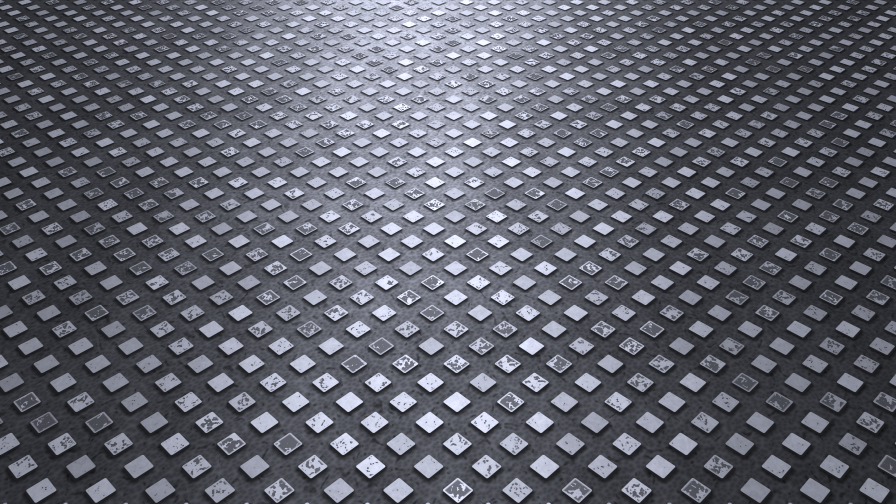
Reproduce this texture procedurally as a Shadertoy shader.

```glsl
// Worn steel tread plate with staggered raised studs, receding under a soft overhead light.

const vec3 STEEL_TINT = vec3(0.97, 0.99, 1.09);
const float HORIZON = 1.833;         // height of the vanishing line, in canvas heights
const float COLUMN_PITCH = 0.0654;   // stud spacing per unit of distance below the horizon
const float ROW_DEPTH = 33.55;       // pairs of rows per unit of inverse distance
const vec2 PLATE_SHIFT = vec2(0.333, -18.08);
const float STUD_SIZE = 0.265;
const vec2 STUD_DROP = vec2(-0.055, 0.055);

vec2 hash2(vec2 p) {
    vec2 k = vec2(dot(p, vec2(127.1, 311.7)), dot(p, vec2(269.5, 183.3)));
    return fract(sin(k) * 43758.5);
}

// Cellular noise: distance to the nearest scattered point.
float cellular(vec2 p) {
    vec2 id = floor(p), f = p - id;
    float nearest = 2.0;
    for (int y = -1; y <= 1; y++)
        for (int x = -1; x <= 1; x++) {
            vec2 o = vec2(x, y);
            vec2 d = o + hash2(id + o) - f;
            nearest = min(nearest, dot(d, d));
        }
    return sqrt(nearest);
}

// Layered sines, used to make outlines ragged and to mottle the floor.
vec2 ripple(vec2 p) {
    return sin(p.yx * 1.7 + 2.0 * sin(p * 0.9)) + 0.5 * sin(p * 4.3 + p.yx * 2.1);
}

float roundedBox(vec2 p, float size, float radius) {
    vec2 d = abs(p) - size + radius;
    return length(max(d, 0.0)) + min(max(d.x, d.y), 0.0) - radius;
}

float cover(float d, float blur) {
    return 1.0 - smoothstep(-blur, blur, d);
}

// Maps the screen to the floor; studs sit on integer points.
vec2 floorCoord(vec2 p) {
    float s = HORIZON - p.y;
    vec2 q = vec2(p.x / (COLUMN_PITCH * s), ROW_DEPTH / s) + PLATE_SHIFT;
    return vec2(q.x + q.y, q.x - q.y);
}

float floorLight(vec2 p) {
    float dx = p.x + 0.07;
    float narrow = exp(-dx * dx / 0.12) * mix(0.07, 1.0, pow(p.y, 1.35));
    float wide = exp(-dx * dx / 0.5);
    return 0.17 + 0.55 * narrow + 0.11 * wide;
}

float studLight(vec2 p) {
    float dx = p.x + 0.03;
    return 0.53 + 0.43 * exp(-dx * dx / 0.22) * mix(0.75, 1.0, p.y);
}

// Floor with grain, pits and broad stains.
float floorShade(vec2 r, float light, float detail) {
    float grain = cellular(r * vec2(7.0, 9.0)) - 0.45;
    float pits = smoothstep(0.2, 0.05, cellular(r * 2.3 + 0.3 * ripple(r * 3.0)));
    float stain = ripple(r * 0.55).x * 0.05 + ripple(r * 1.9).y * 0.04;
    return light * (1.0 + stain + detail * (0.38 * grain - 0.28 * pits));
}

// Polished stud top with its own amount of worn, dark patches and a bright rim.
float studShade(vec2 r, vec2 id, float edge, float light, float detail) {
    vec2 rnd = hash2(id + 17.0);
    float field = cellular(r * 4.5 + 0.25 * ripple(r * 9.0)) * 0.65
                + cellular(r * 13.0) * 0.35;
    float limit = mix(0.08, 0.62, rnd.x * rnd.x);
    float worn = smoothstep(limit + 0.05, limit - 0.05, field);
    worn *= smoothstep(-0.02, -0.07, edge);
    float polish = light * mix(0.86, 1.06, rnd.y);
    polish *= 1.0 + detail * 0.14 * (field - 0.4);
    return mix(polish, light * 0.46, worn * 0.9);
}

float plate(vec2 p, float pixel) {
    float s = HORIZON - p.y;
    float blur = 0.3 * pixel * (1.0 / (COLUMN_PITCH * s) + ROW_DEPTH / (s * s));
    float detail = clamp(1.15 - blur * 12.0, 0.2, 1.0);
    vec2 r = floorCoord(p);
    vec2 id = floor(r + 0.5);
    vec2 local = r - id;

    float top = roundedBox(local, STUD_SIZE, 0.045);
    float base = roundedBox(local - STUD_DROP, STUD_SIZE, 0.05);
    float halo = roundedBox(local - STUD_DROP * 1.3, STUD_SIZE, 0.08);

    float light = floorLight(p);
    float shade = floorShade(r, light, detail);
    shade *= 1.0 - 0.5 * smoothstep(0.12, -0.02, halo);
    shade = mix(shade, 0.09 + 0.14 * light, cover(base, blur));
    float stud = studShade(r, id, top, studLight(p), detail);
    return mix(shade, stud, cover(top, blur));
}

void mainImage(out vec4 fragColor, in vec2 fragCoord) {
    float pixel = 1.0 / iResolution.y;
    float shade = 0.0;
    // Four samples per pixel keep the far rows smooth.
    for (int i = 0; i < 4; i++) {
        vec2 jitter = vec2(i % 2, i / 2) * 0.5 - 0.25;
        vec2 p = (fragCoord + jitter - vec2(0.5 * iResolution.x, 0.0)) * pixel;
        shade += 0.25 * plate(p, pixel);
    }
    fragColor = vec4(clamp(shade * STEEL_TINT, 0.0, 1.0), 1.0);
}
```
